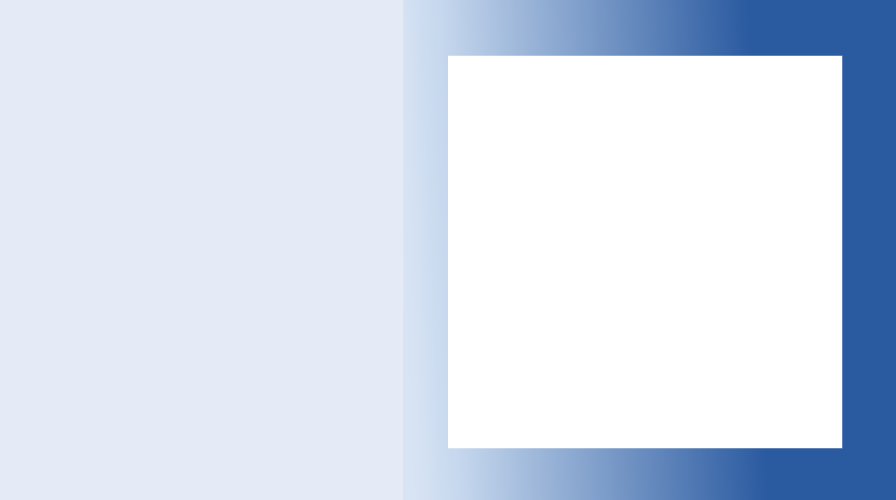
This background is drawn by a Shadertoy shader. Its source:

```glsl
// A pale left field beside a blue panel holding a plain white square.
// The panel is a slightly tilted three-stop gradient; the square is a
// box distance function, and all edges are smoothed over one pixel.

// Signed distance to an axis-aligned box.
float boxDistance(vec2 p, vec2 center, vec2 halfSize) {
    vec2 d = abs(p - center) - halfSize;
    return length(max(d, 0.0)) + min(max(d.x, d.y), 0.0);
}

// Pale, mid and deep blue along the sloping horizontal coordinate.
vec3 panelGradient(vec2 uv) {
    float along = uv.x + 0.022 * (uv.y - 0.5);
    vec3 pale = vec3(0.847, 0.894, 0.958);
    vec3 mist = vec3(0.780, 0.848, 0.934);
    vec3 deep = vec3(0.165, 0.353, 0.627);
    vec3 color = mix(pale, mist, smoothstep(0.445, 0.505, along));
    return mix(color, deep, clamp((along - 0.5) / 0.346, 0.0, 1.0));
}

void mainImage(out vec4 fragColor, in vec2 fragCoord) {
    vec2 uv = fragCoord / iResolution.xy;
    vec2 aspect = vec2(iResolution.x / iResolution.y, 1.0);
    float pixel = 1.0 / iResolution.y;

    // Left field and gradient panel
    vec3 field = vec3(0.894, 0.922, 0.967);
    float panelMask = clamp((uv.x - 0.450) * iResolution.x + 0.5, 0.0, 1.0);
    vec3 color = mix(field, panelGradient(uv), panelMask);

    // White square
    vec2 center = vec2(0.720, 0.496);
    vec2 halfSize = vec2(0.220, 0.3925);
    float d = boxDistance(uv * aspect, center * aspect, halfSize * aspect);
    color = mix(color, vec3(1.0), clamp(0.5 - d / pixel, 0.0, 1.0));

    fragColor = vec4(color, 1.0);
}
```
